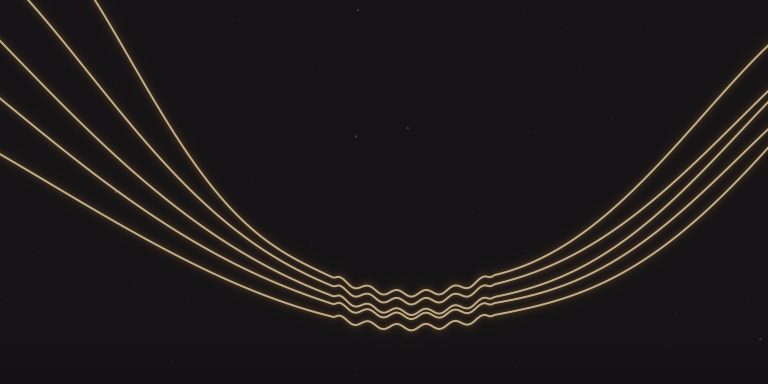
This background is drawn by a WebGL 2 fragment shader. Its source:

```glsl
#version 300 es
precision highp float;

uniform vec2 u_resolution;
out vec4 outColor;

// Palette
const vec3 BACKDROP = vec3(0.083, 0.075, 0.083);
const vec3 STRAND = vec3(0.75, 0.68, 0.54);
const vec3 GLOW = vec3(0.20, 0.13, 0.04);
const vec3 DUST = vec3(0.36, 0.34, 0.32);

// Strand layout, in canvas heights (the canvas is two units wide)
const int STRANDS = 5;
const float TROUGH_LEFT = 0.859;
const float TROUGH_RIGHT = 1.289;
const float HALF_WIDTH = 0.0025;
const float GLOW_RADIUS = 0.008;
const float RIPPLE_HEIGHT = 0.0078;
const float RIPPLE_PERIOD = 0.0745;
const float RIPPLE_CREST = 0.885;
const float TAU = 6.2831853;

// Per strand: height at the left and right of the trough, and its sag
const vec3 TROUGH[STRANDS] = vec3[](
    vec3(0.281, 0.284, 0.047), vec3(0.258, 0.260, 0.044),
    vec3(0.232, 0.227, 0.042), vec3(0.211, 0.211, 0.034),
    vec3(0.177, 0.180, 0.031));

// Per strand: cubic coefficients of the mean slope away from the trough
const vec4 LEFT_RISE[STRANDS] = vec4[](
    vec4(0.474, -0.197, 5.139, -4.813), vec4(0.42, 0.458, 1.103, -1.065),
    vec4(0.38, 0.409, 0.277, -0.261), vec4(0.325, 0.310, 0.205, -0.193),
    vec4(0.25, 0.425, -0.134, -0.04));
const vec4 RIGHT_RISE[STRANDS] = vec4[](
    vec4(0.24, 0.950, 0.655, -1.132), vec4(0.24, 0.550, 0.705, -0.781),
    vec4(0.20, 0.422, 1.202, -1.098), vec4(0.17, 0.271, 1.386, -1.189),
    vec4(0.19, 0.073, 1.327, -0.838));

// Dust
const float DUST_CELLS = 7.0;
const float DUST_RADIUS = 0.0045;

float rise(vec4 c, float t) {
    return t * (c.x + t * (c.y + t * (c.z + t * c.w)));
}

float strandHeight(int i, float x) {
    vec3 trough = TROUGH[i];
    float s = clamp((x - TROUGH_LEFT) / (TROUGH_RIGHT - TROUGH_LEFT), 0.0, 1.0);
    float window = smoothstep(0.0, 0.06, s) * (1.0 - smoothstep(0.94, 1.0, s));
    float ripple = RIPPLE_HEIGHT * window * cos(TAU * (x - RIPPLE_CREST) / RIPPLE_PERIOD);
    float base = mix(trough.x, trough.y, s) - 4.0 * trough.z * s * (1.0 - s);
    return base + ripple
        + rise(LEFT_RISE[i], max(TROUGH_LEFT - x, 0.0))
        + rise(RIGHT_RISE[i], max(x - TROUGH_RIGHT, 0.0));
}

// Vertical gap divided by the gradient length approximates true distance
float strandDistance(int i, vec2 p) {
    const float STEP = 0.002;
    float slope = (strandHeight(i, p.x + STEP) - strandHeight(i, p.x - STEP)) / (2.0 * STEP);
    return abs(p.y - strandHeight(i, p.x)) / sqrt(1.0 + slope * slope);
}

vec3 hash3(vec2 cell) {
    vec3 q = fract(vec3(cell.xyx) * vec3(0.1031, 0.1030, 0.0973));
    q += dot(q, q.yxz + 33.33);
    return fract((q.xxy + q.yzz) * q.zyx);
}

// One speck per cell, kept clear of the cell border
float dust(vec2 p) {
    vec2 grid = p * DUST_CELLS;
    vec3 seed = hash3(floor(grid) + 17.0);
    vec2 offset = fract(grid) - mix(vec2(0.1), vec2(0.9), seed.xy);
    float speck = 1.0 - smoothstep(0.2, 1.0, length(offset) / (DUST_CELLS * DUST_RADIUS));
    return speck * (0.10 * step(0.5, seed.z) + 0.6 * step(0.96, seed.z));
}

void main() {
    vec2 uv = gl_FragCoord.xy / u_resolution;
    vec2 p = uv * vec2(2.0, 1.0);
    float pixel = 1.0 / u_resolution.y;

    // Backdrop, a little darker along the bottom
    vec3 color = BACKDROP * mix(0.9, 1.0, smoothstep(0.0, 0.15, uv.y));
    color = mix(color, DUST, dust(p));

    // Glow and coverage of the strands
    float cover = 0.0;
    float glow = 0.0;
    for (int i = 0; i < STRANDS; i++) {
        float d = strandDistance(i, p);
        cover = max(cover, 1.0 - smoothstep(-0.6 * pixel, 0.6 * pixel, d - HALF_WIDTH));
        glow = max(glow, exp(-d / GLOW_RADIUS));
    }
    color += GLOW * glow;
    outColor = vec4(mix(color, STRAND, cover), 1.0);
}
```
